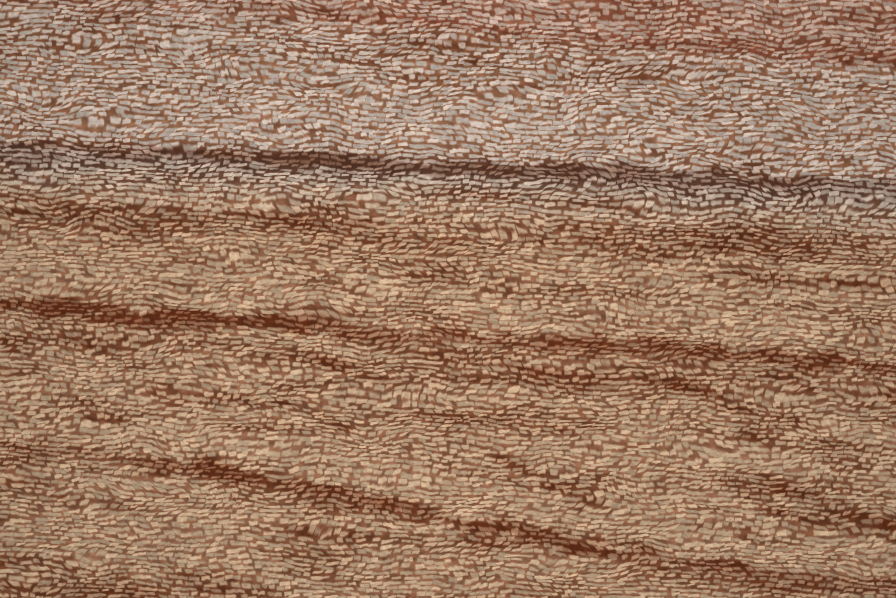
Write a WebGL 2 fragment shader that draws this texture.

```glsl
#version 300 es
precision highp float;
// Pale wood veneer: short light flecks in staggered rows over brown pores,
// crossed by ragged dark veins. Ragged rounded boxes form the flecks; a shade
// field of veins and stretched noise sets their size and colour.
uniform vec2 u_resolution;
out vec4 outColor;

float hash(vec2 p) {
  vec3 q = fract(vec3(p.xyx) * 0.1031);
  q += dot(q, q.yzx + 33.33);
  return fract((q.x + q.y) * q.z);
}

float noise(vec2 p) {
  vec2 i = floor(p), f = fract(p);
  f = f * f * (3.0 - 2.0 * f);
  return mix(mix(hash(i), hash(i + vec2(1, 0)), f.x),
             mix(hash(i + vec2(0, 1)), hash(i + vec2(1, 1)), f.x), f.y);
}

float fbm(vec2 p) {
  float sum = 0.0, amp = 0.55;
  for (int i = 0; i < 3; i++) {
    sum += amp * noise(p);
    p = p * 2.1 + 17.3;
    amp *= 0.5;
  }
  return sum;
}

// Soft band with its own fade on the upper and lower side.
float vein(float d, float above, float below) {
  d /= d < 0.0 ? above : below;
  return exp(-d * d);
}

// Coverage in x and brightness of the strongest fleck in y.
vec2 flecks(vec2 q, float shade) {
  vec2 best = vec2(0.0, 0.5);
  float row0 = floor(q.y);
  float ragged = 0.26 * (noise(q * vec2(3.4, 1.9) + 300.0) - 0.5);
  for (int j = -1; j <= 1; j++) {
    float row = row0 + float(j);
    float shift = row * 0.38 + 0.5 * hash(vec2(row + 90.0, 7.0));
    float col0 = floor(q.x + shift);
    for (int i = -1; i <= 1; i++) {
      vec2 cell = vec2(col0 + float(i), row) + 200.0;
      float a = hash(cell), b = hash(cell + 71.7), c = hash(cell + 143.1);
      vec2 d = vec2(q.x + shift - (cell.x - 200.0), q.y - row) - 0.5;
      d -= vec2(0.45, 0.46) * (vec2(a, b) - 0.5);
      d.y += d.x * (0.16 + 0.5 * (c - 0.5));
      vec2 halfSize = vec2(0.50 + 0.32 * (b - 0.5), 0.35 + 0.14 * (a - 0.5));
      halfSize *= 1.0 - 0.22 * shade;
      vec2 e = (abs(d) - halfSize) * vec2(1.7, 1.0) + 0.2;
      float dist = length(max(e, 0.0)) + min(max(e.x, e.y), 0.0) - 0.2;
      float cover = 1.0 - smoothstep(-0.22, 0.2, dist + ragged);
      if (cover > best.x) best = vec2(cover, c);
    }
  }
  return best;
}

void main() {
  vec2 p = gl_FragCoord.xy / u_resolution.y;
  float x = p.x, t = 1.0 - p.y;
  float along = t - 0.07 * x;

  // Wavering, ragged distance from each vein
  float s = t + 0.016 * (fbm(vec2(x * 5.0, t * 18.0)) - 0.48);
  s += 0.022 * (noise(vec2(x * 26.0, along * 90.0) + 9.0) - 0.5);
  float dRed = s - (-0.021 + 0.079 * x);
  float dBlack = s - (0.245 + 0.03 * x + 0.01 * x * x);
  float dRust = s - (0.505 + 0.08 * x - 0.008 * x * x);
  float dLow = s - (0.72 + 0.27 * smoothstep(-0.3, 1.7, x));

  float strength = 0.65 + 0.6 * noise(vec2(x * 7.0, along * 30.0) + 60.0);
  float red = strength * vein(dRed, 0.008, 0.014) * smoothstep(0.1, 0.7, x);
  float black = strength * vein(dBlack, 0.008, 0.020);
  float rust = strength * vein(dRust, 0.010, 0.016);
  float low = strength * vein(dLow, 0.010, 0.020);
  float corner = vein(s - 0.955 - 0.09 * x, 0.02, 0.03) * (1.0 - smoothstep(0.3, 0.65, x));

  // Streaks along the grain and slanted blotches below the rust vein
  float streak = fbm(vec2(x * 5.5, along * 48.0) + 4.0) - 0.48;
  float thread = noise(vec2(x * 20.0, along * 85.0) + 40.0) - 0.5;
  float blotch = smoothstep(0.5, 0.75, fbm(vec2(x * 7.0, (t - 0.32 * x) * 28.0) + 31.0));
  blotch *= smoothstep(0.02, 0.06, dRust) * smoothstep(0.03, 0.07, -dLow);

  float pale = 0.8 * vein(dBlack + 0.055, 0.07, 0.03) + 0.45 * vein(dBlack - 0.035, 0.02, 0.025)
             + 0.55 * vein(dRust + 0.06, 0.035, 0.03) + 0.7 * vein(dLow + 0.045, 0.03, 0.02);
  float shade = 0.27 + 0.8 * streak + 0.32 * thread + 0.3 * blotch - 0.25 * pale;
  shade += 0.2 * vein(dBlack - 0.11, 0.05, 0.06) + 0.12 * vein(dRust - 0.06, 0.05, 0.06);
  shade += 0.36 * red + 0.45 * black + 0.58 * rust + 0.48 * low + 0.32 * corner;
  shade = clamp(shade, 0.0, 1.0);

  // Staggered rows that ripple with the grain
  vec2 q = vec2(x * 58.0, along * 110.0);
  q += (vec2(noise(p * vec2(12.0, 30.0)), noise(p * vec2(13.0, 22.0) + 50.0)) - 0.5) * vec2(1.6, 2.0);
  q.y += 0.5 * (noise(p * vec2(36.0, 50.0) + 80.0) - 0.5);
  vec2 fleck = flecks(q, shade);

  // Cool pale wood above the black vein, warm tan below it
  float cool = 1.0 - smoothstep(-0.02, 0.14, dBlack);
  float pink = 1.0 - smoothstep(-0.03, 0.06, dRed);
  vec3 light = mix(vec3(0.76, 0.65, 0.53), vec3(0.77, 0.71, 0.66), cool);
  light = mix(light, vec3(0.77, 0.65, 0.58), 0.7 * pink);
  light = mix(light, vec3(0.56, 0.37, 0.27), smoothstep(0.2, 1.25, shade));
  light *= 0.88 + 0.22 * fleck.y;

  vec3 pore = mix(vec3(0.57, 0.40, 0.30), vec3(0.35, 0.17, 0.09), smoothstep(0.0, 0.9, shade));
  pore = mix(pore, vec3(0.58, 0.32, 0.25), 0.6 * clamp(max(red, pink * 0.6), 0.0, 1.0));
  pore = mix(pore, vec3(0.29, 0.20, 0.16), 0.75 * vein(dBlack - 0.01, 0.02, 0.045));
  pore *= 0.86 + 0.28 * noise(q * vec2(1.6, 1.1) + 120.0);

  vec3 color = mix(pore, light, fleck.x);
  color = mix(color, vec3(0.33, 0.20, 0.15), 0.3 * black);
  color = mix(color, vec3(0.40, 0.18, 0.10), 0.2 * rust + 0.12 * low);

  // Fine surface speckle and gentle falloff to the corners
  color *= 0.92 + 0.16 * noise(p * vec2(190.0, 290.0));
  color *= 1.02 - 0.13 * dot(p - vec2(0.75, 0.5), p - vec2(0.75, 0.5));
  outColor = vec4(color, 1.0);
}
```
